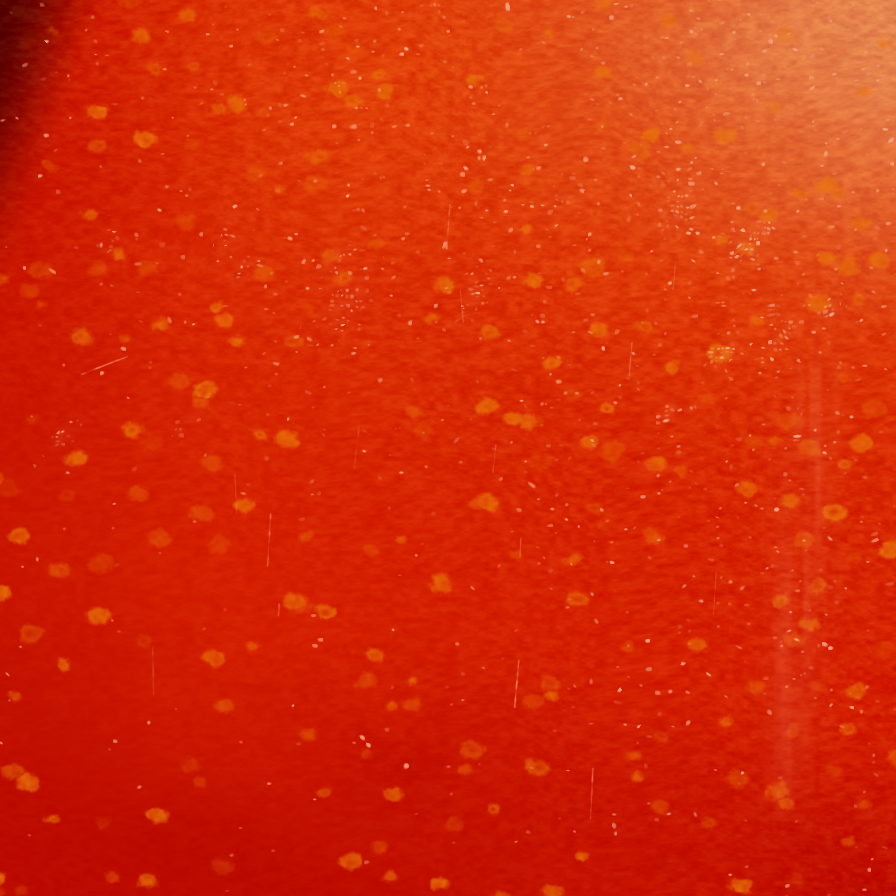
A Shadertoy shader for this texture:

```glsl
// Glossy red lacquer with soft amber flecks, clustered pale glints and scratches.
// A lit gradient forms the ground; jittered cells scatter flecks and glints,
// and stretched value noise gives the surface its fine horizontal brushing.
#define FLECK_CELLS 15.5
#define FLECK_DENSITY 0.50
#define FLECK_MIN 0.0048
#define FLECK_MAX 0.0112
#define FLECK_SOFTNESS 0.0034
#define GRAIN_AMOUNT 0.15
#define GLINT_CELLS 165.0
#define GLINT_DENSITY 0.55
#define CLUSTER_COUNT 15
#define SCRATCH_COUNT 15
#define SCRATCH_WIDTH 0.0012

const vec3 DEEP_RED = vec3(0.735, 0.040, 0.0);
const vec3 LACQUER = vec3(0.835, 0.125, 0.002);
const vec3 WARM_RED = vec3(0.880, 0.240, 0.030);
const vec3 SHEEN = vec3(0.900, 0.520, 0.310);
const vec3 SHADOW = vec3(0.340, 0.005, 0.005);
const vec3 AMBER = vec3(0.915, 0.460, 0.035);
const vec3 PALE = vec3(0.970, 0.670, 0.540);

vec3 hash3(vec2 p) {
    vec3 q = fract(vec3(p.xyx) * vec3(0.1031, 0.1030, 0.0973));
    q += dot(q, q.yxz + 33.33);
    return fract((q.xxy + q.yzz) * q.zyx);
}

float noise(vec2 p) {
    vec2 cell = floor(p), f = fract(p);
    f = f * f * (3.0 - 2.0 * f);
    float low = mix(hash3(cell).x, hash3(cell + vec2(1, 0)).x, f.x);
    float high = mix(hash3(cell + vec2(0, 1)).x, hash3(cell + vec2(1, 1)).x, f.x);
    return mix(low, high, f.y);
}

float fbm(vec2 p) {
    return 0.55 * noise(p) + 0.30 * noise(p * 2.1 + 7.3) + 0.15 * noise(p * 4.3 + 19.1);
}

// Light falls from the upper right; the left edge and lower rim stay deep red.
vec3 ground(vec2 p) {
    float drift = 0.18 * (fbm(p * vec2(4.0, 6.0)) - 0.5);
    float height = p.y + 0.20 * p.x + drift;
    float left = smoothstep(-0.20, 0.32, p.x + 0.4 * drift);
    vec3 color = mix(DEEP_RED, LACQUER, smoothstep(0.04, 0.44, height) * mix(0.3, 1.0, left));
    color = mix(color, WARM_RED, smoothstep(0.42, 1.02, height) * smoothstep(0.0, 0.45, p.x));
    float glow = length((p - vec2(1.02, 0.97)) * vec2(0.82, 1.25)) + 0.6 * drift;
    color = mix(color, SHEEN, pow(1.0 - smoothstep(0.0, 0.52, glow), 1.3));
    float corner = p.x - 0.32 * (p.y - 0.80);
    float shade = (1.0 - smoothstep(-0.06, 0.060, corner)) * smoothstep(0.55, 0.92, p.y);
    return mix(color, SHADOW, shade);
}

// Coverage of irregular blobs, some with a fainter centre.
float flecks(vec2 p, float seed) {
    float cover = 0.0;
    vec2 base = floor(p * FLECK_CELLS);
    float wobble = (fbm(p * 105.0 + seed) - 0.5) * 0.010;
    for (int j = -1; j <= 1; j++)
    for (int i = -1; i <= 1; i++) {
        vec2 cell = base + vec2(i, j);
        vec3 place = hash3(cell + seed);
        vec3 look = hash3(cell + seed + 57.0);
        vec2 offset = p - (cell + place.xy) / FLECK_CELLS;
        float radius = mix(FLECK_MIN, FLECK_MAX, look.x);
        float d = length(offset * vec2(0.85, 1.12)) + wobble;
        float blob = 1.0 - smoothstep(radius - FLECK_SOFTNESS, radius + FLECK_SOFTNESS, d);
        float hollow = mix(1.0, smoothstep(-0.9, 0.8, d / radius), step(0.75, look.y));
        float strength = mix(0.22, 0.95, look.z) * step(place.z, FLECK_DENSITY);
        cover = max(cover, blob * hollow * strength);
    }
    return cover * mix(0.70, 1.15, noise(p * 190.0));
}

// Slanted patches of wear, mostly in the upper half.
float wear(vec2 p) {
    float sum = 0.0;
    for (int i = 0; i < CLUSTER_COUNT; i++) {
        vec3 h = hash3(vec2(float(i) * 7.1, 17.0));
        vec2 offset = p - vec2(0.06 + 0.88 * h.x, 0.48 + 0.36 * h.y);
        offset.x -= 0.6 * offset.y;
        vec2 size = mix(vec2(0.011, 0.012), vec2(0.017, 0.034), h.z);
        sum += exp(-dot(offset / size, offset / size));
    }
    return min(sum, 1.0);
}

// Small pale points, dense inside worn patches and sparse elsewhere.
float glints(vec2 p, float worn, float pixel) {
    p += 0.008 * vec2(noise(p * 60.0), noise(p * 60.0 + 71.0));
    vec2 q = p * GLINT_CELLS, cell = floor(q);
    vec3 h = hash3(cell + 311.0), look = hash3(cell + 947.0);
    float sheen = smoothstep(0.6, 1.5, p.x + p.y);
    float chance = GLINT_DENSITY * (0.015 + worn + 0.10 * sheen);
    float d = length((fract(q) - 0.3 - 0.4 * h.xy) * vec2(0.8, 1.1)) / GLINT_CELLS;
    float radius = mix(0.0009, 0.0023, look.x * look.x);
    float point = 1.0 - smoothstep(radius - 0.0009, radius + 0.0009 + 0.5 * pixel, d);
    return point * step(h.z, chance) * mix(0.20, 0.90, look.y * look.y);
}

// Short, nearly upright scratches and one broad worn streak on the right.
float scratches(vec2 p, float pixel) {
    float mark = 0.0;
    for (int i = 0; i < SCRATCH_COUNT; i++) {
        vec3 h = hash3(vec2(float(i) * 3.7, 83.0));
        vec3 g = hash3(vec2(float(i) * 5.3, 129.0));
        float tilt = i == 7 ? 1.2 : 0.25 * (g.x - 0.4);
        vec2 along = vec2(sin(tilt), cos(tilt));
        vec2 offset = p - vec2(0.08 + 0.9 * h.x, 0.08 + 0.68 * h.y);
        float reach = clamp(dot(offset, along), 0.0, mix(0.012, 0.060, g.y));
        float d = length(offset - along * reach) + 0.0012 * noise(p * 210.0);
        float line = 1.0 - smoothstep(0.0, SCRATCH_WIDTH + pixel, d);
        mark = max(mark, line * mix(0.25, 0.70, h.z) * (0.3 + 0.9 * noise(p * 130.0)));
    }
    float band = exp(-pow((p.x - 0.87 - 0.07 * p.y) / 0.030, 2.0));
    float fade = smoothstep(0.03, 0.22, p.y) * (1.0 - smoothstep(0.45, 0.72, p.y));
    return mark + 0.20 * band * fade * noise(vec2(p.x * 150.0, p.y * 9.0));
}

void mainImage(out vec4 fragColor, in vec2 fragCoord) {
    vec2 p = fragCoord / iResolution.xy;
    float pixel = 1.0 / iResolution.y;
    vec3 color = ground(p);

    // Brushed grain, rougher toward the light
    float light = smoothstep(0.20, 1.4, p.x + p.y);
    float grain = fbm(vec2(p.x * 95.0, p.y * 185.0) + 3.0 * noise(p * 9.0)) - 0.5;
    color += GRAIN_AMOUNT * grain * (0.25 + 0.9 * light) * vec3(0.55, 1.0, 0.5);

    float lit = smoothstep(0.0, 0.10, p.x + 0.3 * (1.0 - p.y));
    float amber = max(flecks(p, 11.0), flecks(p + 0.031, 203.0));
    color = mix(color, AMBER, min(amber * lit * 0.82, 1.0));
    float worn = wear(p);
    float pale = glints(p, worn, pixel) + scratches(p, pixel) + 0.10 * worn * noise(p * 120.0);
    color = mix(color, PALE, clamp(pale, 0.0, 0.9));
    fragColor = vec4(clamp(color, 0.0, 1.0), 1.0);
}
```
